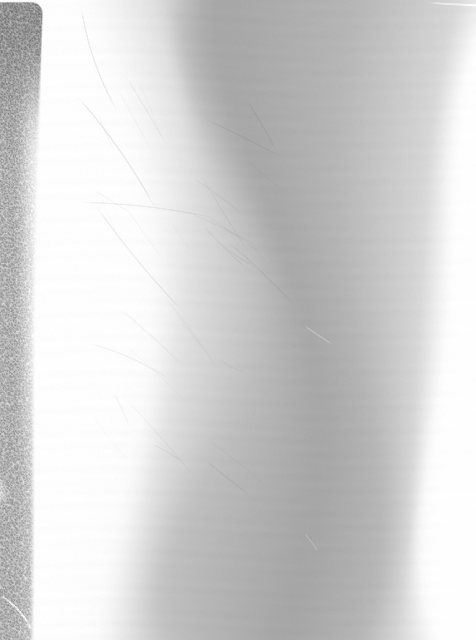
Write a WebGL 1 fragment shader that draws this texture.

```glsl
precision highp float;
uniform vec2 u_resolution;

float hash(vec2 p) {
  p = fract(p * vec2(0.1031, 0.1137));
  p += dot(p, p.yx + 33.33);
  return fract((p.x + p.y) * p.x * 17.0);
}

// Distance to the nearest scattered cell point.
float cellNoise(vec2 p) {
  vec2 cell = floor(p);
  float nearest = 2.0;
  for (int j = -1; j <= 1; j++) {
    for (int i = -1; i <= 1; i++) {
      vec2 c = cell + vec2(float(i), float(j));
      vec2 site = c + vec2(hash(c + 7.0), hash(c + 91.0));
      nearest = min(nearest, length(p - site));
    }
  }
  return nearest;
}

// Smooth curve through five equally spaced knots.
float curve(float t, float a, float b, float c, float d, float e) {
  float s = 4.0 * t;
  float d2 = c - 2.0 * b + a;
  float d3 = d - 3.0 * c + 3.0 * b - a;
  float d4 = e - 4.0 * d + 6.0 * c - 4.0 * b + a;
  return a + s * (b - a + (s - 1.0) / 2.0 * (d2 + (s - 2.0) / 3.0 * (d3 + (s - 3.0) / 4.0 * d4)));
}

float softHinge(float d, float softness) {
  return 0.5 * (d + sqrt(d * d + softness * softness));
}

float softRamp(float x, float a, float b, float softness) {
  return (softHinge(x - a, softness) - softHinge(x - b, softness)) / (b - a);
}

// Thin bowed line from a to b, fading at its ends.
float scratch(vec2 q, vec2 a, vec2 b, float bow, float width) {
  vec2 ab = b - a;
  float len = length(ab);
  vec2 dir = ab / len;
  float h = dot(q - a, dir) / len;
  float side = dot(q - a, vec2(-dir.y, dir.x)) - bow * 4.0 * h * (1.0 - h);
  float ends = smoothstep(0.0, 0.15, h) * smoothstep(1.0, 0.8, h);
  return ends * (1.0 - smoothstep(0.3 * width, width, abs(side)));
}

// Broad folds of light: white flank, dark crease, pale right edge.
float sheetTone(float x, float t) {
  float flank = curve(t, 0.18, 0.29, 0.325, 0.28, 0.21);
  float pale = curve(t, 0.33, 0.40, 0.385, 0.325, 0.275);
  float middle = curve(t, 0.385, 0.46, 0.54, 0.42, 0.35);
  float crease = curve(t, 0.44, 0.52, 0.64, 0.67, 0.60);
  float rise = curve(t, 0.75, 0.70, 0.74, 0.80, 0.76);
  float bright = curve(t, 0.96, 0.90, 0.88, 0.865, 0.835);
  float edge = curve(t, 1.05, 0.955, 0.94, 0.895, 0.92);
  float tone = 0.995;
  tone -= 0.115 * softRamp(x, flank, pale, 0.025);
  tone -= 0.13 * softRamp(x, pale, middle, 0.025);
  tone -= 0.11 * softRamp(x, middle, crease, 0.025);
  tone += 0.07 * softRamp(x, crease, rise, 0.03);
  tone += 0.13 * softRamp(x, rise, bright, 0.02);
  tone += 0.16 * softRamp(x, bright, edge, 0.012);
  return tone;
}

// Brushed grey strip with a fine pitted grain.
float stripTone(vec2 q, float t) {
  float grain = cellNoise(mat2(0.8, 0.6, -0.6, 0.8) * q * vec2(210.0, 150.0)) - 0.5;
  float fine = hash(floor(q * 380.0)) - 0.5;
  float glow = smoothstep(0.025, 0.08, q.x) * smoothstep(0.04, 0.25, t) * (1.0 - 0.6 * smoothstep(0.5, 0.85, t));
  float tone = mix(0.58, 0.71, smoothstep(0.0, 0.3, t)) + 0.24 * glow;
  tone += 0.14 * exp(-pow((t - 0.77) / 0.016, 2.0) - pow(q.x / 0.013, 2.0));
  return tone + (0.22 * grain + 0.12 * fine) * (1.0 - 0.6 * glow);
}

float scatteredScratches(vec2 q, float width) {
  float total = 0.0;
  for (int i = 0; i < 30; i++) {
    float k = float(i) + 1.0;
    vec2 a = vec2(0.13 + 0.40 * hash(vec2(k, 3.0)), 0.15 + 0.95 * hash(vec2(k, 17.0)));
    float angle = 0.45 + 0.75 * hash(vec2(k, 29.0));
    float len = 0.06 + 0.16 * hash(vec2(k, 41.0));
    vec2 b = a + len * vec2(cos(angle), sin(angle));
    total += scratch(q, a, b, 0.008 * (hash(vec2(k, 53.0)) - 0.5), width) * (0.3 + 0.7 * hash(vec2(k, 67.0)));
  }
  return total;
}

void main() {
  vec2 uv = gl_FragCoord.xy / u_resolution;
  float t = 1.0 - uv.y;
  vec2 q = vec2(uv.x, t * u_resolution.y / u_resolution.x);
  float tone = sheetTone(q.x, t);

  // Faint horizontal ripples and dust
  float ripple = sin(t * 210.0 + 2.0 * sin(q.x * 9.0)) + sin(t * 337.0 + 3.0 * sin(q.x * 6.0));
  tone += 0.0025 * ripple + 0.008 * (hash(floor(q * 380.0) + 5.0) - 0.5);

  // Dark hairlines on the white flank, light ones on the grey folds
  float hair = 0.0022;
  tone -= 0.035 * scatteredScratches(q, hair);
  tone -= 0.07 * scratch(q, vec2(0.17, 0.01), vec2(0.25, 0.24), 0.012, hair);
  tone -= 0.08 * scratch(q, vec2(0.16, 0.20), vec2(0.33, 0.445), -0.009, hair);
  tone -= 0.05 * scratch(q, vec2(0.16, 0.425), vec2(0.46, 0.46), -0.008, hair);
  tone -= 0.06 * scratch(q, vec2(0.20, 0.43), vec2(0.39, 0.66), 0.006, hair);
  tone -= 0.04 * scratch(q, vec2(0.18, 0.72), vec2(0.36, 0.80), -0.009, hair);
  tone += 0.08 * scratch(q, vec2(0.64, 0.685), vec2(0.70, 0.725), 0.0, hair);
  tone += 0.06 * scratch(q, vec2(0.64, 1.12), vec2(0.67, 1.16), 0.0, hair);
  tone += 0.09 * scratch(q, vec2(0.90, 0.006), vec2(1.05, 0.014), 0.0, 0.003);

  // Strip with rounded top corner
  float right = curve(t, 0.091, 0.080, 0.073, 0.071, 0.069);
  vec2 corner = vec2(q.x - right, 0.004 - q.y) + 0.025;
  float outside = length(max(corner, 0.0)) + min(max(corner.x, corner.y), 0.0) - 0.025;
  float feather = mix(0.003, 0.009, smoothstep(0.05, 0.25, t));
  float strip = stripTone(q, t) + 0.2 * scratch(q, vec2(0.0, 1.25), vec2(0.07, 1.33), -0.008, 0.003);
  tone = mix(tone, strip, 1.0 - smoothstep(-feather, feather * 0.5, outside));
  gl_FragColor = vec4(vec3(clamp(tone, 0.0, 0.995)), 1.0);
}
```
